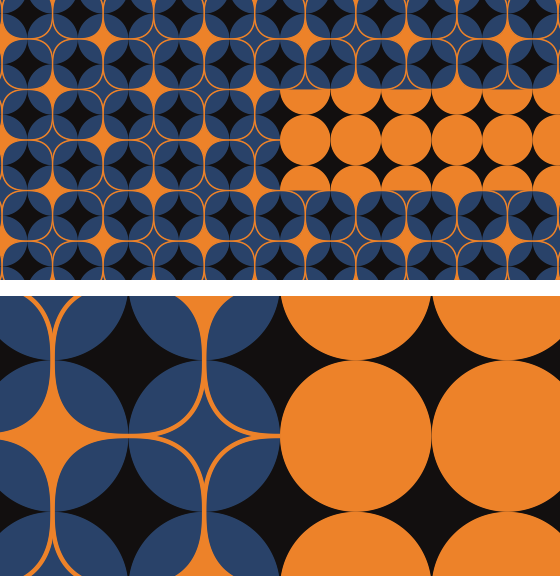
Top: the whole. Bottom: its middle third, enlarged.
This pattern is drawn by a WebGL 2 fragment shader. Its source:

```glsl
#version 300 es
precision highp float;

uniform vec2 u_resolution;
out vec4 outColor;

const vec3 BLUE = vec3(0.16, 0.26, 0.41);
const vec3 BLACK = vec3(0.07, 0.06, 0.06);
const vec3 ORANGE = vec3(0.93, 0.51, 0.16);

// Approximate distance to a superellipse that touches the cell edges
float squircle(vec2 q) {
    const float n = 2.6;
    q = max(q, 1e-4);
    float r = pow(pow(q.x, n) + pow(q.y, n), 1.0 / n);
    return (r - 0.5) / length(pow(q / r, vec2(n - 1.0)));
}

float coverage(float dist, float pixel) {
    return 1.0 - smoothstep(-0.6 * pixel, 0.6 * pixel, dist);
}

void main() {
    // One unit is one cell; the canvas centre lies on a horizontal cell edge
    float cellsDown = 5.54;
    float pixel = cellsDown / u_resolution.y;
    vec2 p = (gl_FragCoord.xy - 0.5 * u_resolution) * pixel;
    vec2 cell = p + vec2(0.0, 0.5);
    vec2 q = abs(fract(cell + 0.5) - 0.5);

    // Touching discs around the cell corners leave black stars between them
    float disc = coverage(length(q - 0.5) - 0.5, pixel);
    vec3 tiles = mix(BLACK, BLUE, disc);

    // Corner stars: outlined everywhere, filled in a checkerboard
    float edge = squircle(q);
    vec2 corner = floor(cell);
    float filled = 1.0 - mod(corner.x + corner.y, 2.0);
    float star = filled * coverage(-edge, pixel);
    float outline = coverage(abs(edge) - 0.015, pixel);
    tiles = mix(tiles, ORANGE, max(star, outline));

    // Panel of plain orange discs in the right half, two cells high
    vec3 panelColor = mix(BLACK, ORANGE, disc);
    float panel = coverage(max(-p.x, abs(p.y) - 1.0), pixel);
    outColor = vec4(mix(tiles, panelColor, panel), 1.0);
}
```
